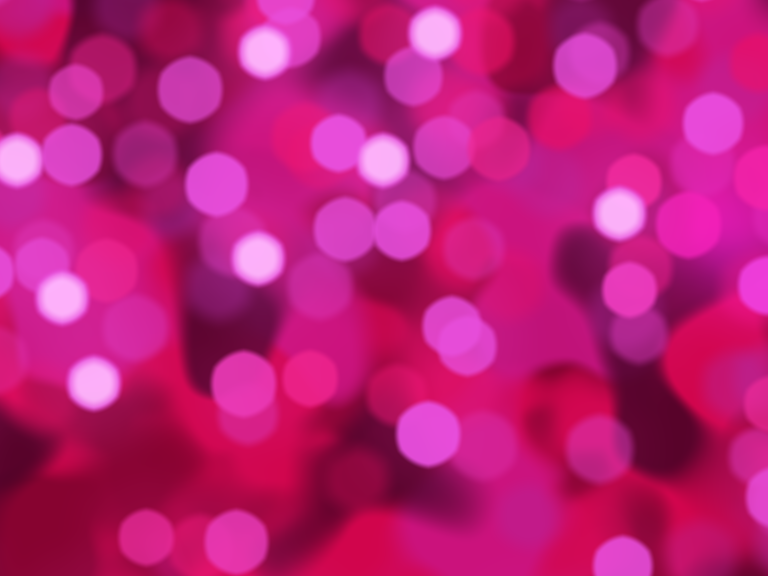
A Shadertoy shader for this background:

```glsl
// Defocused pink and crimson light discs over a softly blurred magenta haze.

const vec3 SHADOW  = vec3(0.26, 0.01, 0.14);
const vec3 DARK    = vec3(0.53, 0.01, 0.19);
const vec3 CRIMSON = vec3(0.82, 0.02, 0.30);
const vec3 RED     = vec3(0.95, 0.05, 0.38);
const vec3 MAGENTA = vec3(0.79, 0.08, 0.52);
const vec3 VIOLET  = vec3(0.68, 0.17, 0.65);
const vec3 ORCHID  = vec3(0.91, 0.31, 0.87);
const vec3 PALE    = vec3(1.00, 0.72, 1.00);
const vec3 HOT     = vec3(1.00, 0.12, 0.88);

const vec2  CLUSTER_POS  = vec2(0.95, 0.60);  // fraction of the canvas
const float CLUSTER_SIZE = 0.12;
const float HAZE_CELL    = 0.17;
const float HEX_AMOUNT   = 0.22;
const float PALE_SHARE   = 0.30;

struct Layer {
    float cell, radius, edge, chance, opacity, halo, seed;
    vec3 warm, cool;
    float warmShare;
};

vec3 hash3(vec2 cell) {
    vec3 q = fract(cell.xyx * vec3(0.1031, 0.1030, 0.0973));
    q += dot(q, q.yxz + 33.33);
    return fract((q.xxy + q.yzz) * q.zyx);
}

// Cellular noise, blurred by Gaussian weights around jittered points
float softCells(vec2 p, float seed) {
    vec2 id = floor(p);
    float sum = 0.0, total = 0.0;
    for (int y = -2; y <= 2; y++)
    for (int x = -2; x <= 2; x++) {
        vec2 cell = id + vec2(x, y);
        vec3 h = hash3(cell + seed);
        vec2 d = p - cell - h.xy;
        float w = exp(-3.0 * dot(d, d));
        sum += w * h.z;
        total += w;
    }
    return sum / total;
}

// Distance to a disc slightly flattened by a six-bladed aperture
float apertureDist(vec2 d) {
    vec2 a = abs(d);
    float hex = max(a.x, 0.5 * a.x + 0.866 * a.y);
    return mix(length(d), hex * 1.05, HEX_AMOUNT);
}

float clusterGlow(vec2 p) {
    float aspect = iResolution.x / iResolution.y;
    vec2 d = (p - CLUSTER_POS * vec2(aspect, 1.0)) / CLUSTER_SIZE;
    return exp(-dot(d, d));
}

// Scatter one layer of translucent discs, each with a faint halo
void addDiscs(inout vec3 col, vec2 p, Layer L) {
    vec2 id = floor(p / L.cell);
    for (int y = -1; y <= 1; y++)
    for (int x = -1; x <= 1; x++) {
        vec2 cell = id + vec2(x, y);
        vec3 h = hash3(cell + L.seed);
        vec3 k = hash3(cell + L.seed + 57.0);
        vec2 centre = (cell + 0.05 + 0.9 * h.xy) * L.cell;
        float glow = clusterGlow(centre);
        float chance = L.chance * mix(0.4, 1.0, smoothstep(0.15, 0.6, centre.y));
        if (h.z > chance + 0.5 * glow) continue;

        float radius = L.radius * mix(0.9, 1.1, k.x);
        float d = apertureDist(p - centre);
        float mask = 1.0 - smoothstep(radius - L.edge, radius + L.edge, d);
        float warm = 1.0 - smoothstep(L.warmShare - 0.1, L.warmShare + 0.1, k.y);
        vec3 tint = mix(mix(L.cool, L.warm, warm), HOT, 0.8 * glow);
        float halo = 1.0 - smoothstep(0.3 * L.cell, L.cell, d);
        col = mix(col, mix(MAGENTA, tint, 0.5), L.halo * halo);
        col = mix(col, tint, mask * L.opacity * mix(0.65, 1.0, k.z));
    }
}

// Strong lights: pale core with a thin orchid rim
void addHighlights(inout vec3 col, vec2 p, Layer L) {
    vec2 id = floor(p / L.cell);
    for (int y = -1; y <= 1; y++)
    for (int x = -1; x <= 1; x++) {
        vec2 cell = id + vec2(x, y);
        vec3 h = hash3(cell + L.seed);
        vec2 centre = (cell + 0.1 + 0.8 * h.xy) * L.cell;
        if (h.z > L.chance * smoothstep(0.2, 0.75, centre.y)) continue;
        float d = apertureDist(p - centre);
        float mask = 1.0 - smoothstep(L.radius - L.edge, L.radius + L.edge, d);
        vec3 tint = mix(L.warm, L.cool, smoothstep(0.55, 1.1, d / L.radius));
        float halo = 1.0 - smoothstep(0.2 * L.cell, 0.9 * L.cell, d);
        col = mix(col, L.cool, L.halo * halo);
        col = mix(col, tint, mask * L.opacity);
    }
}

vec3 haze(vec2 p) {
    float light = softCells(p / HAZE_CELL, 11.0) + 0.35 * (softCells(p / 0.07, 29.0) - 0.5);
    float tone = softCells(p / HAZE_CELL, 83.0) + 0.3 * (softCells(p / 0.09, 41.0) - 0.5);
    vec3 col = mix(DARK, CRIMSON, smoothstep(0.34, 0.56, light + 0.25 * (0.5 - p.y)));
    col = mix(col, MAGENTA, 0.85 * smoothstep(0.48, 0.66, tone));
    float gloom = softCells(p / 0.15, 131.0) + 0.2 * (p.y - 0.6);
    col = mix(col, SHADOW, 0.85 * smoothstep(0.55, 0.75, gloom));
    return mix(col, HOT, 0.6 * clusterGlow(p));
}

void mainImage(out vec4 fragColor, in vec2 fragCoord) {
    vec2 p = fragCoord / iResolution.y;
    vec3 col = haze(p);
    vec3 rose = mix(MAGENTA, ORCHID, 0.65);
    addDiscs(col, p, Layer(0.13, 0.058, 0.022, 0.55, 0.42, 0.0, 5.0, RED, VIOLET, 0.5));
    addDiscs(col, p, Layer(0.15, 0.054, 0.011, 0.60, 0.60, 0.06, 23.0, RED, rose, 0.35));
    addDiscs(col, p, Layer(0.16, 0.052, 0.007, 0.68, 0.97, 0.10, 71.0, mix(RED, ORCHID, 0.35), ORCHID, 0.18));
    addHighlights(col, p, Layer(0.20, 0.047, 0.007, PALE_SHARE, 0.95, 0.15, 97.0, PALE, ORCHID, 1.0));
    fragColor = vec4(clamp(col, 0.0, 1.0), 1.0);
}
```
